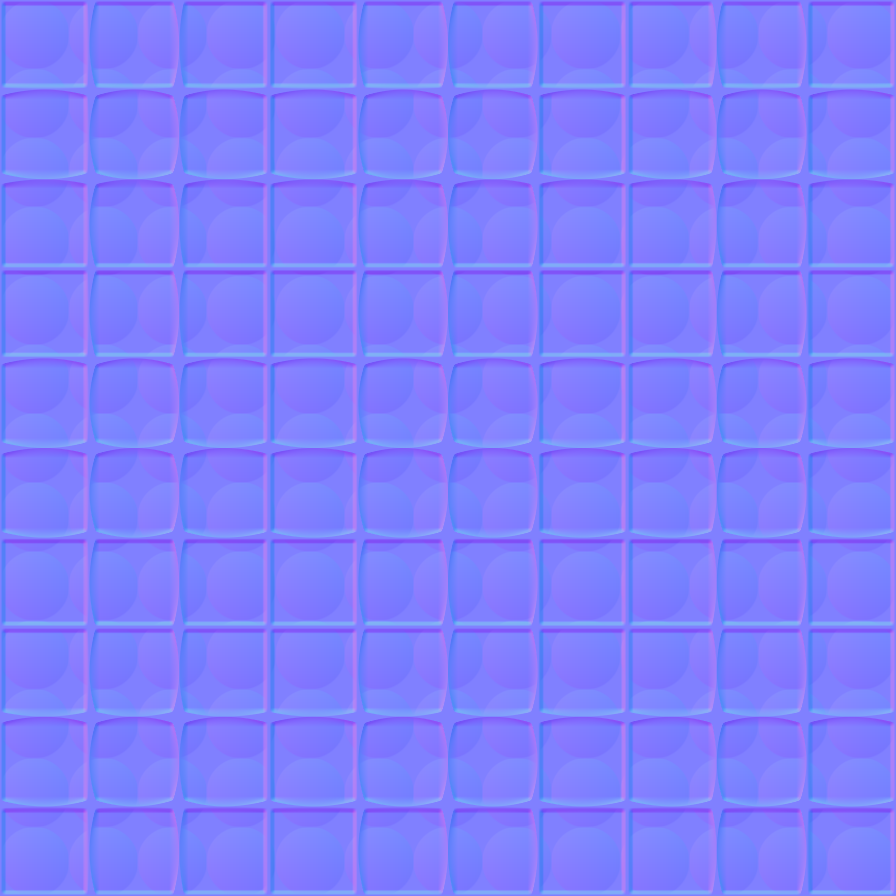
This texture map is drawn by a three.js fragment shader. Its source:

```glsl
// Tangent-space normal map of grooved square tiles overlaid with a finer grid of round dents.
varying vec2 vUv;

const float TILES = 10.0;         // tiles across and up
const float DENTS = 13.0;         // dents across and up
const float STRAIGHT_FOOT = 0.01; // foot of a straight wall, in tiles from the groove line
const float STRAIGHT_TOP = 0.07;  // top of a straight wall
const float BOWED_FOOT = 0.095;   // foot of a bowed wall at the crossings
const float BOWED_TOP = 0.112;    // top of a bowed wall
const float GROOVE_DEPTH = 0.0016; // in canvas units
const float MAX_SLOPE = 0.35;
const float DENT_RADIUS = 0.505;  // in dents, cut square by the dent grid
const float DENT_SLOPE = 0.2;
const float DENT_EDGE = 0.015;
const float SAMPLE_STEP = 0.0006; // spacing of the height samples

// How much the wall facing the nearest groove line bows: 0 straight, 1 bowed.
// The line's phase in the dent grid decides which of its two sides gives way.
vec2 wallBow(vec2 uv) {
  vec2 tile = uv * TILES;
  vec2 line = floor(tile + 0.5);
  vec2 phase = fract(line * DENTS / TILES + 0.01);
  vec2 afterLine = step(line, tile);
  phase = mix(phase, 1.02 - phase, afterLine);
  return smoothstep(0.25, 0.48, phase) * (1.0 - smoothstep(0.82, 0.9, phase));
}

// Tile profile: 0 on the groove floor, 1 on the tile face.
float tileHeight(vec2 uv) {
  vec2 local = fract(uv * TILES) - 0.5;
  vec2 toLine = 0.5 - abs(local);
  vec2 bow = wallBow(uv);
  vec2 along = 4.0 * local.yx * local.yx;
  vec2 flare = BOWED_FOOT * along * mix(vec2(0.75), vec2(1.0), bow.yx);
  vec2 foot = mix(vec2(STRAIGHT_FOOT), flare, bow);
  vec2 top = mix(vec2(STRAIGHT_TOP), vec2(BOWED_TOP), bow);
  vec2 rise = clamp((toLine - foot) / (top - foot), 0.0, 1.0);
  vec2 soft = rise * rise * (3.0 - 2.0 * rise);
  vec2 crisp = rise * (2.0 - rise); // steepest at the foot
  vec2 wall = mix(soft, crisp, bow);
  return wall.x * wall.y;
}

// Central differences of the groove profile, limited in steepness.
vec2 grooveSlope(vec2 uv) {
  vec2 dx = vec2(SAMPLE_STEP, 0.0);
  vec2 dy = dx.yx;
  vec2 slope = vec2(tileHeight(uv + dx) - tileHeight(uv - dx),
                    tileHeight(uv + dy) - tileHeight(uv - dy));
  slope *= GROOVE_DEPTH / (2.0 * SAMPLE_STEP);
  return slope * min(1.0, MAX_SLOPE / max(length(slope), 0.0001));
}

// Shallow paraboloid bowls with a crisp rim.
vec2 dentSlope(vec2 uv) {
  vec2 local = fract(uv * DENTS) - 0.5;
  vec2 box = smoothstep(vec2(0.0), vec2(DENT_EDGE), 0.5 - abs(local));
  float disc = 1.0 - smoothstep(DENT_RADIUS - DENT_EDGE, DENT_RADIUS + DENT_EDGE, length(local));
  return local * DENT_SLOPE * disc * box.x * box.y;
}

void main() {
  vec2 slope = grooveSlope(vUv) + dentSlope(vUv) * tileHeight(vUv);

  // Green points down the canvas.
  vec2 tilt = vec2(-slope.x, slope.y);
  vec3 normal = vec3(tilt, sqrt(1.0 - dot(tilt, tilt)));
  gl_FragColor = vec4(normal * 0.5 + 0.5, 1.0);
}
```
